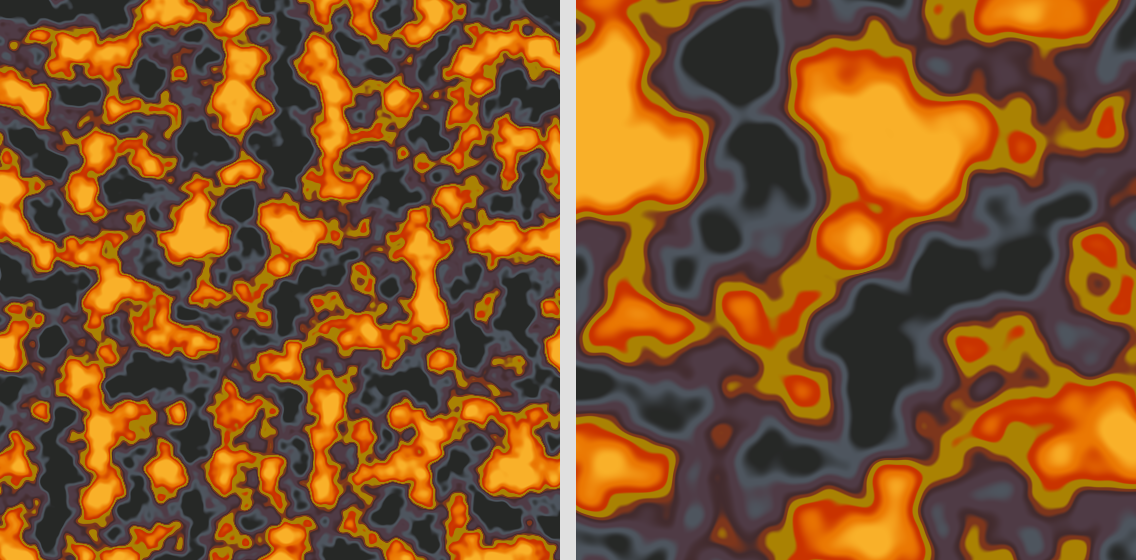
Left: the whole. Right: its middle third, enlarged.
Write a WebGL 2 fragment shader that draws this texture.

```glsl
#version 300 es
precision highp float;
// Molten blobs glowing between dark cooled crust, from layered gradient noise.

uniform vec2 u_resolution;
out vec4 fragColor;

const float CELLS_ACROSS = 12.0;
const float NOISE_DEVIATION = 0.241; // spread of the summed octaves

const vec3 COAL   = vec3(0.150, 0.155, 0.150);
const vec3 SLATE  = vec3(0.305, 0.335, 0.370);
const vec3 PLUM   = vec3(0.310, 0.230, 0.270);
const vec3 MAROON = vec3(0.260, 0.170, 0.180);
const vec3 RUST   = vec3(0.490, 0.210, 0.110);
const vec3 OLIVE  = vec3(0.665, 0.510, 0.010);
const vec3 RED    = vec3(0.790, 0.200, 0.000);
const vec3 ORANGE = vec3(0.920, 0.470, 0.010);
const vec3 YELLOW = vec3(0.975, 0.690, 0.160);

// Random unit vector for a lattice point
vec2 latticeGradient(vec2 cell) {
    uvec2 v = uvec2(ivec2(cell)) * 1664525u + 1013904223u;
    v.x += v.y * 1664525u;
    v.y += v.x * 1664525u;
    v ^= v >> 16u;
    v.x += v.y * 1664525u;
    v ^= v >> 16u;
    float angle = float(v.x & 65535u) / 65536.0 * 6.28319;
    return vec2(cos(angle), sin(angle));
}

float cornerSlope(vec2 cell, vec2 local, vec2 corner) {
    return dot(latticeGradient(cell + corner), local - corner);
}

float gradientNoise(vec2 p) {
    vec2 cell = floor(p);
    vec2 f = p - cell;
    vec2 fade = f * f * f * (f * (f * 6.0 - 15.0) + 10.0);
    float bottom = mix(cornerSlope(cell, f, vec2(0.0, 0.0)),
                       cornerSlope(cell, f, vec2(1.0, 0.0)), fade.x);
    float top = mix(cornerSlope(cell, f, vec2(0.0, 1.0)),
                    cornerSlope(cell, f, vec2(1.0, 1.0)), fade.x);
    return mix(bottom, top, fade.y);
}

// Sum of rotated octaves, each twice as fine and fainter by the given gain
float layeredNoise(vec2 p, float gain) {
    const mat2 TURN_AND_DOUBLE = mat2(1.6, 1.2, -1.2, 1.6);
    float sum = 0.0;
    float amplitude = 1.0;
    for (int octave = 0; octave < 3; octave++) {
        sum += amplitude * gradientNoise(p);
        p = TURN_AND_DOUBLE * p + vec2(17.3, 41.7);
        amplitude *= gain;
    }
    return sum;
}

// Blends to the next colour while heat rises from start to end
vec3 blendTo(vec3 colour, vec3 next, float start, float end, float heat) {
    return mix(colour, next, smoothstep(start, end, heat));
}

vec3 heatColour(float heat) {
    // Cooled crust
    vec3 colour = blendTo(COAL, SLATE, -1.20, -0.80, heat);
    colour = blendTo(colour, PLUM, -0.74, -0.45, heat);
    colour = blendTo(colour, MAROON, -0.30, -0.05, heat);
    // Thin rims
    colour = blendTo(colour, RUST, -0.05, 0.08, heat);
    colour = blendTo(colour, OLIVE, 0.14, 0.25, heat);
    // Glowing cores
    colour = blendTo(colour, RED, 0.49, 0.61, heat);
    colour = blendTo(colour, ORANGE, 0.68, 1.14, heat);
    return blendTo(colour, YELLOW, 1.12, 1.75, heat);
}

void main() {
    vec2 uv = gl_FragCoord.xy / min(u_resolution.x, u_resolution.y);
    vec2 p = uv * CELLS_ACROSS + vec2(5.37, 8.61);
    float heat = layeredNoise(p, 0.45) / NOISE_DEVIATION;
    fragColor = vec4(heatColour(heat), 1.0);
}
```
